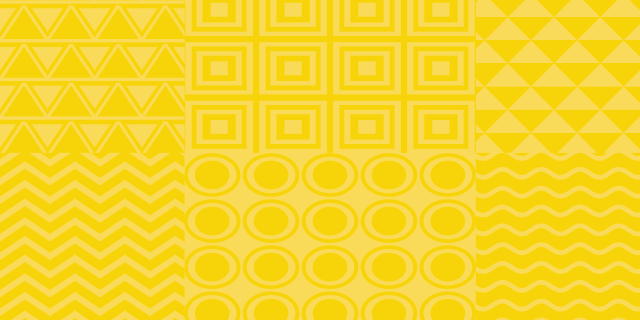
This pattern is drawn by a Shadertoy shader. Its source:

```glsl
// A patchwork of six two-tone yellow patterns: triangles, nested boxes, bunting,
// chevrons, ringed ovals and waves. Each panel repeats one cell and returns the
// coverage of the pale tone; soft masks then join the panels.

float pixelSize;

float fill(float d) { return clamp(0.5 - d / pixelSize, 0.0, 1.0); }

// Repeats a coordinate about zero
float repeat(float x, float period) { return mod(x + 0.5 * period, period) - 0.5 * period; }
vec2 repeat(vec2 p, vec2 period) { return mod(p + 0.5 * period, period) - 0.5 * period; }

float box(vec2 p, vec2 halfSize) {
    vec2 d = abs(p) - halfSize;
    return max(d.x, d.y);
}

// Approximate distance to an ellipse
float oval(vec2 p, vec2 radii) {
    float k = length(p / radii);
    return k * (k - 1.0) / max(length(p / (radii * radii)), 1e-4);
}

// Rows of zigzags with a solid triangle inside each downward point
float outlinedTriangles(vec2 p) {
    float y = mod(p.y - 2.5, 46.4);
    float u = abs(repeat(p.x - 57.0, 56.6));
    float inset = (28.3 * (1.0 - (y - 4.0) / 42.0) - u) * 0.83;
    float rule = abs(repeat(p.y - 2.5, 46.4)) - 2.0;
    float zigzag = max(abs(inset) - 1.8, 4.0 - y);
    float core = max(6.0 - inset, 7.5 - y);
    return fill(min(rule, min(zigzag, core)));
}

// Concentric boxes separated by a grid of bars
float nestedBoxes(vec2 p) {
    vec2 period = vec2(88.7, 70.3);
    vec2 q = repeat(p - vec2(351.7, 82.0), period);
    vec2 toBar = 0.5 * period - abs(q);
    float pale = 1.0 - fill(min(toBar.x, toBar.y) - 3.8);
    pale -= fill(box(q, vec2(33.0, 26.3))) - fill(box(q, vec2(27.2, 20.5)));
    pale -= fill(box(q, vec2(20.0, 15.2)));
    return pale + fill(box(q, vec2(9.0, 7.0)) - 1.3);
}

// Solid triangles, each row shifted by half a triangle
float bunting(vec2 p) {
    float row = floor((p.y - 48.4) / 27.8);
    float y = p.y - 48.4 - row * 27.8;
    float u = abs(repeat(p.x - 637.0 - row * 27.8, 55.6));
    return fill(max((u - y) * 0.707, y - 27.8));
}

float chevrons(vec2 p) {
    float ridge = abs(repeat(p.x - 30.0, 60.0)) * 0.67;
    return fill((abs(repeat(p.y - 198.0 - ridge, 22.4)) - 4.5) * 0.83);
}

float ringedOvals(vec2 p) {
    vec2 q = repeat(p - vec2(396.0, 210.0), vec2(70.7, 55.3));
    float ring = fill(oval(q, vec2(34.0, 26.2))) - fill(oval(q, vec2(29.2, 21.8)));
    return 1.0 - ring - fill(oval(q, vec2(20.8, 17.2)));
}

float waves(vec2 p) {
    float phase = (p.x - 603.0) * 6.28318 / 46.5;
    float slope = 0.65 * sin(phase);
    float d = abs(repeat(p.y - 208.0 + 4.8 * cos(phase), 22.6));
    return fill(d / sqrt(1.0 + slope * slope) - 2.8);
}

void mainImage(out vec4 fragColor, in vec2 fragCoord) {
    // The canvas is 384 units high, measured down from the top
    pixelSize = 384.0 / iResolution.y;
    vec2 p = vec2(fragCoord.x, iResolution.y - fragCoord.y) * pixelSize;

    // Join the panels: three columns, two rows
    float pastLeft = fill(221.5 - p.x);
    float pastMiddle = fill(571.0 - p.x);
    float top = mix(outlinedTriangles(p), nestedBoxes(p), pastLeft);
    top = mix(top, bunting(p), pastMiddle);
    float bottom = mix(chevrons(p), ringedOvals(p), pastLeft);
    bottom = mix(bottom, waves(p), pastMiddle);
    float pale = mix(top, bottom, fill(183.5 - p.y));

    vec3 gold = vec3(0.97, 0.83, 0.04);
    vec3 cream = vec3(0.98, 0.86, 0.35);
    fragColor = vec4(mix(gold, cream, clamp(pale, 0.0, 1.0)), 1.0);
}
```
